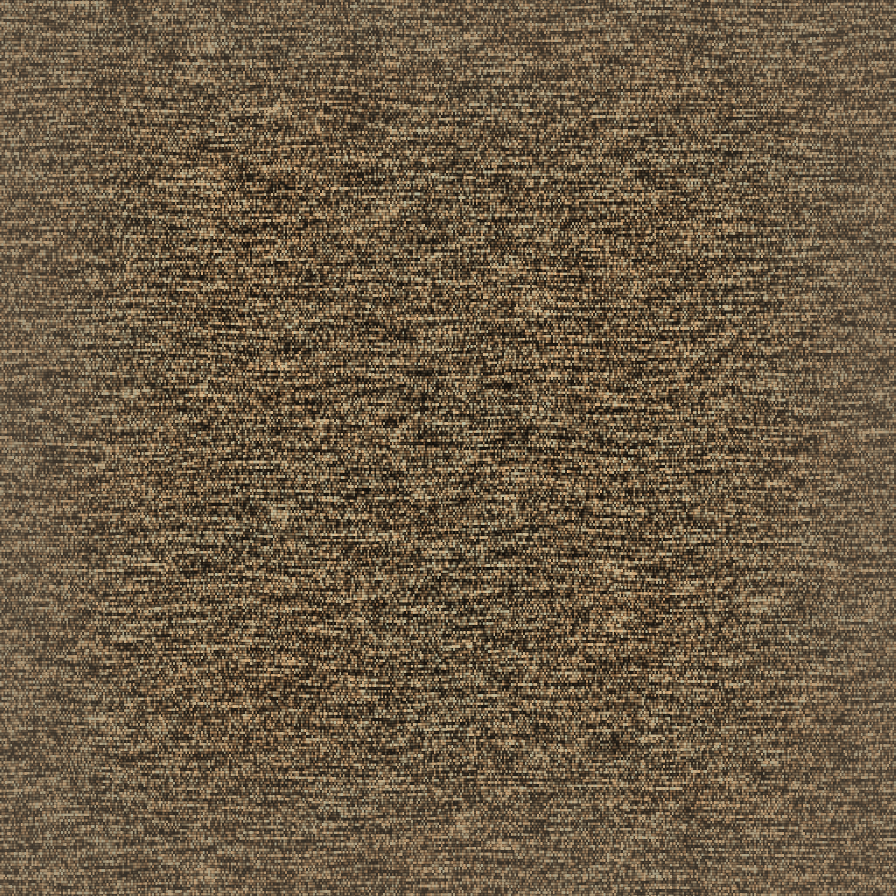
Give the GLSL for this texture, as a Shadertoy shader.

```glsl
const float TAU = 6.2831853;
const float ROWS = 320.0;
const float STITCHES = 512.0;

const vec3 SHADOW = vec3(0.06, 0.05, 0.035);
const vec3 UMBER  = vec3(0.25, 0.20, 0.14);
const vec3 BROWN  = vec3(0.40, 0.32, 0.225);
const vec3 OCHRE  = vec3(0.55, 0.445, 0.31);
const vec3 CREAM  = vec3(0.84, 0.76, 0.60);
const vec3 HAZE   = vec3(0.50, 0.44, 0.37);

float hash(vec2 cell, float seed) {
    uvec3 v = uvec3(ivec3(vec3(cell, seed)));
    uint h = v.x * 374761393u + v.y * 668265263u + v.z * 2246822519u;
    h = (h ^ (h >> 15)) * 2246822519u;
    h = (h ^ (h >> 13)) * 3266489917u;
    h ^= h >> 16;
    return float(h >> 8) / 16777216.0;
}

float cornerSlope(vec2 corner, vec2 offset, vec2 period, float seed) {
    float angle = TAU * hash(mod(corner, period), seed);
    return dot(vec2(cos(angle), sin(angle)), offset);
}

// Gradient noise that wraps after a whole number of cells
float gradientNoise(vec2 uv, vec2 period, float seed) {
    vec2 p = uv * period;
    vec2 i = floor(p);
    vec2 f = p - i;
    vec2 w = f * f * f * (f * (f * 6.0 - 15.0) + 10.0);
    vec2 e = vec2(1.0, 0.0);
    float low = mix(cornerSlope(i, f, period, seed),
                    cornerSlope(i + e.xy, f - e.xy, period, seed), w.x);
    float high = mix(cornerSlope(i + e.yx, f - e.yx, period, seed),
                     cornerSlope(i + e.xx, f - e.xx, period, seed), w.x);
    return mix(low, high, w.y);
}

// Yarn colours spread evenly over tone 0..1
vec3 yarnColor(float tone) {
    float t = tone * 4.0;
    vec3 c = mix(SHADOW, UMBER, clamp(t, 0.0, 1.0));
    c = mix(c, BROWN, clamp(t - 1.0, 0.0, 1.0));
    c = mix(c, OCHRE, clamp(t - 2.0, 0.0, 1.0));
    return mix(c, CREAM, clamp(t - 3.0, 0.0, 1.0));
}

// Pale veil along the border, equal on opposite sides
float borderHaze(vec2 uv) {
    vec2 edge = pow(0.5 + 0.5 * cos(TAU * uv), vec2(5.0));
    float veil = 1.0 - (1.0 - edge.x) * (1.0 - 0.8 * edge.y);
    float patches = gradientNoise(uv, vec2(3.0), 11.0);
    return clamp(0.38 * veil + 0.06 * patches + 0.02, 0.0, 0.6);
}

vec3 weave(vec2 uv) {
    // Slightly wavering rows of fine stitches
    float waver = 1.2 * gradientNoise(uv, vec2(6.0, 9.0), 1.0);
    float y = uv.y * ROWS + waver;
    float row = floor(y);
    float column = floor(uv.x * STITCHES);
    vec2 cell = mod(vec2(column, row), vec2(STITCHES, ROWS));
    vec2 rowUv = vec2(uv.x, (row + 0.5) / ROWS);

    // Single stitches, long streaks, over-under checks and row gaps
    float grain = 3.46 * (hash(cell, 2.0) - 0.5);
    float streak = 2.8 * gradientNoise(rowUv, vec2(24.0, ROWS), 3.0)
                 + 1.2 * gradientNoise(rowUv, vec2(11.0, 120.0), 4.0);
    float check = 2.0 * mod(column + row, 2.0) - 1.0;
    float ridge = -cos(TAU * fract(y));
    float deviation = 0.88 * grain + 0.7 * streak + 0.3 * check + 0.45 * ridge - 0.05;
    vec3 color = yarnColor(1.0 / (1.0 + exp(-1.7 * deviation)));

    // Rust and olive fibres
    float dye = hash(cell, 5.0) - 0.5 + 0.2 * gradientNoise(uv, vec2(5.0, 14.0), 6.0);
    return color * (1.0 + dye * vec3(0.18, -0.04, -0.20));
}

void mainImage(out vec4 fragColor, in vec2 fragCoord) {
    // Four samples per pixel smooth the stitch edges
    vec3 cloth = vec3(0.0);
    for (int k = 0; k < 4; k++) {
        vec2 offset = vec2(k % 2, k / 2) * 0.5 - 0.25;
        cloth += 0.25 * weave((fragCoord + offset) / iResolution.xy);
    }
    vec3 color = mix(cloth, HAZE, borderHaze(fragCoord / iResolution.xy));
    fragColor = vec4(clamp(color, 0.0, 1.0), 1.0);
}
```
